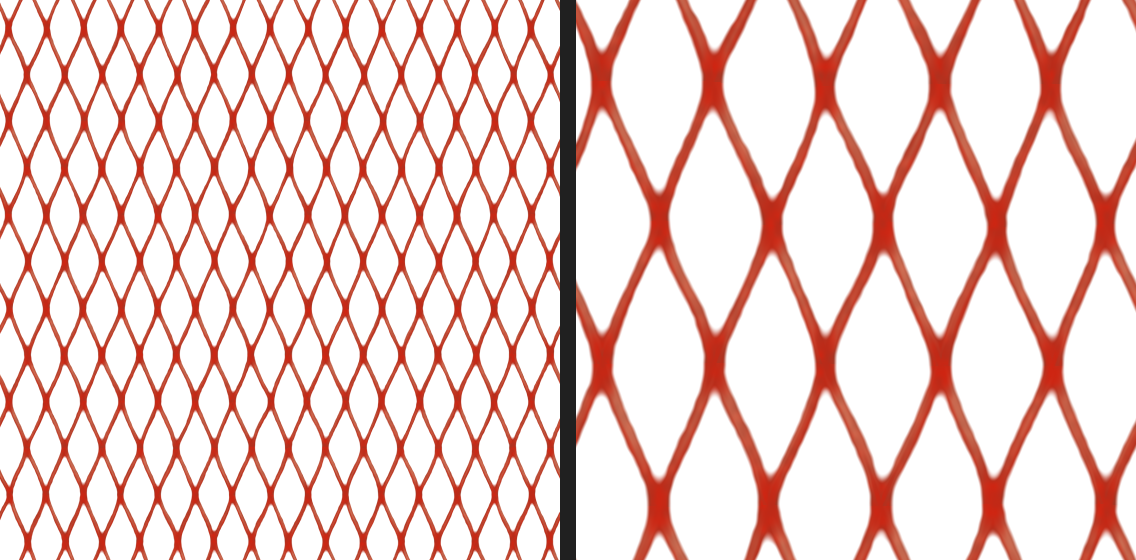
Left, the full canvas; right, a detail of the centre.
This pattern is drawn by a three.js fragment shader. Its source:

```glsl
varying vec2 vUv;

const float PI = 3.14159265;
const vec2 REPEATS = vec2(15.0, 6.0);
const vec2 FIRST_KNOT = vec2(0.24, 0.70);
// Strands advance diagonally, so their noise wraps on a divisor of both counts.
const vec2 STRAND_WRAP = vec2(3.0, 6.0);

float hash(vec2 p) {
  vec3 q = fract(vec3(p.xyx) * 0.1031);
  q += dot(q, q.yzx + 33.33);
  return fract((q.x + q.y) * q.z);
}

float latticeValue(vec2 cell, vec2 period) {
  return hash(floor(mod(cell + 0.5, period)));
}

// Value noise that wraps after period * frequency lattice cells.
float noise(vec2 p, vec2 frequency, vec2 period) {
  vec2 s = p * frequency;
  vec2 wrap = period * frequency;
  vec2 i = floor(s);
  vec2 f = fract(s);
  f = f * f * (3.0 - 2.0 * f);
  float low = mix(latticeValue(i, wrap), latticeValue(i + vec2(1.0, 0.0), wrap), f.x);
  float high = mix(latticeValue(i + vec2(0.0, 1.0), wrap), latticeValue(i + 1.0, wrap), f.x);
  return mix(low, high, f.y);
}

float smoothMin(float a, float b, float k) {
  float h = max(k - abs(a - b), 0.0) / k;
  return min(a, b) - 0.25 * h * h * k;
}

// Strand coordinates: x across the strand, y along the net.
vec2 strandSpace(vec2 p, float slant) {
  float bend = 0.012 * sin(4.0 * PI * p.y);
  return vec2(p.x - slant * (p.y - bend), p.y);
}

// Signed distance across the nearest strand, in column widths.
float across(vec2 strand) {
  return 0.93 * (fract(strand.x + 0.5) - 0.5);
}

float strandRadius(vec2 strand, float radius) {
  float lumps = noise(strand + 0.5, vec2(1.0, 9.0), STRAND_WRAP) - 0.5;
  return radius + 0.018 * lumps;
}

void main() {
  vec2 p = vUv * REPEATS - FIRST_KNOT;

  // Slight irregularity of the weave
  vec2 sway = vec2(noise(p, vec2(2.0, 4.0), REPEATS),
                   noise(p + 7.3, vec2(1.0, 2.0), REPEATS)) - 0.5;
  vec2 q = p + sway * vec2(0.05, 0.03);

  // Two crossing families, fused at the knots
  vec2 rising = strandSpace(q, 1.0);
  vec2 falling = strandSpace(q, -1.0);
  float riseSide = across(rising);
  float fallSide = across(falling);
  float rise = abs(riseSide);
  float fall = abs(fallSide);
  float edge = smoothMin(rise - strandRadius(rising, 0.049),
                         fall - strandRadius(falling, 0.052), 0.13);
  edge += 0.010 * (noise(p, vec2(12.0, 30.0), REPEATS) - 0.5);
  float coverage = 1.0 - smoothstep(-0.019, 0.019, edge);

  // Surface tones: fibres, pale falling strands, saturated knots
  float knot = 1.0 - smoothstep(0.04, 0.24, max(rise, fall));
  float onFalling = smoothstep(-0.04, 0.04, rise - fall);
  float fibre = mix(noise(rising, vec2(28.0, 5.0), STRAND_WRAP),
                    noise(falling, vec2(28.0, 5.0), STRAND_WRAP), onFalling);
  float mottling = noise(p, vec2(16.0, 32.0), REPEATS);
  float belowKnot = smoothstep(0.1, 0.7, fract(2.0 * q.y));
  float side = mix(riseSide, -fallSide, onFalling);

  vec3 deepRed = vec3(0.78, 0.12, 0.05);
  vec3 bodyRed = vec3(0.74, 0.23, 0.15);
  vec3 paleRed = vec3(0.78, 0.41, 0.31);
  vec3 brownRed = vec3(0.60, 0.22, 0.15);

  float paleness = (0.25 + 0.65 * onFalling * belowKnot) * (1.0 - knot);
  vec3 colour = mix(bodyRed, paleRed, clamp(paleness + 0.7 * (fibre - 0.5), 0.0, 1.0));
  float saturation = max(0.85 * knot, 0.5 * smoothstep(0.0, 0.04, side));
  colour = mix(colour, deepRed, saturation * (0.55 + 0.45 * mottling));

  // Dull rims, strongest on the upper shoulders of the knots
  float aboveKnot = 1.0 - smoothstep(0.04, 0.16, fract(2.0 * q.y));
  float rim = smoothstep(-0.035, -0.005, edge);
  colour = mix(colour, brownRed, rim * (0.25 + 0.4 * aboveKnot));
  colour = mix(colour, brownRed, 0.35 * aboveKnot * knot * smoothstep(0.4, 0.8, fibre));
  colour *= 0.95 + 0.10 * mottling;

  gl_FragColor = vec4(mix(vec3(1.0), colour, coverage), 1.0);
}
```
